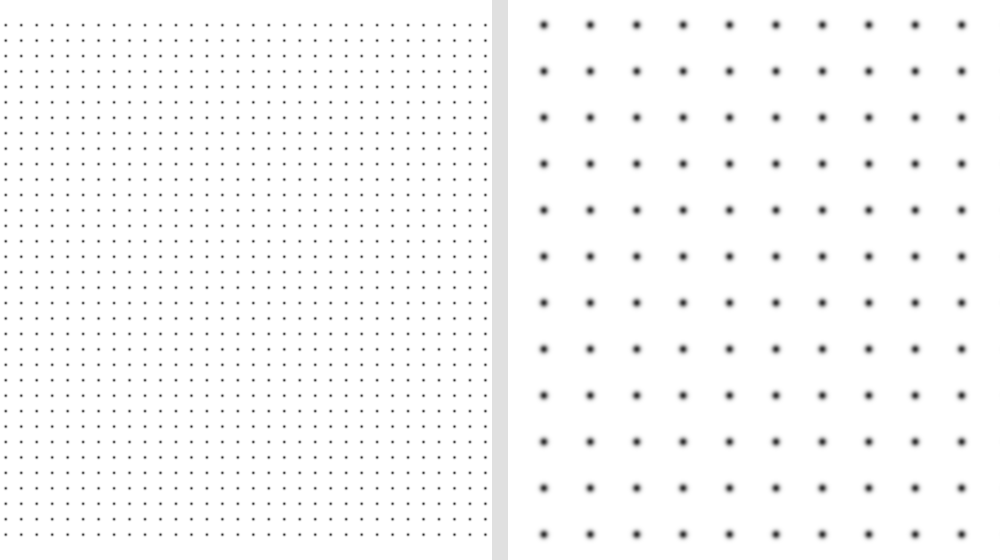
Left: the whole. Right: its middle third, enlarged.
A WebGL 2 fragment shader for this pattern:

```glsl
#version 300 es
precision highp float;

uniform vec2 u_resolution;
out vec4 fragColor;

// Lengths are fractions of the canvas height
const vec2 DOT_COUNT = vec2(32.0, 34.0);
const vec2 SPACING = vec2(0.02763, 0.02757);
const vec2 GRID_OFFSET = vec2(-0.0007, 0.0002);
const float DOT_SPREAD = 0.00168;
const float INK_STRENGTH = 0.98;
const vec3 PAPER = vec3(1.0);
const vec3 INK = vec3(0.18);

// Vector from the nearest dot centre of the finite, centred grid
vec2 fromNearestDot(vec2 p) {
    vec2 halfSpan = 0.5 * (DOT_COUNT - 1.0);
    vec2 index = clamp(floor(p / SPACING + halfSpan + 0.5), vec2(0.0), DOT_COUNT - 1.0);
    return p - (index - halfSpan) * SPACING;
}

// Round dot with a soft, bell-shaped edge
float softDot(vec2 offset, float spread) {
    return exp(-dot(offset, offset) / (2.0 * spread * spread));
}

void main() {
    // Origin at the canvas centre
    vec2 p = (gl_FragCoord.xy - 0.5 * u_resolution) / u_resolution.y;

    float coverage = INK_STRENGTH * softDot(fromNearestDot(p - GRID_OFFSET), DOT_SPREAD);
    fragColor = vec4(mix(PAPER, INK, coverage), 1.0);
}
```
